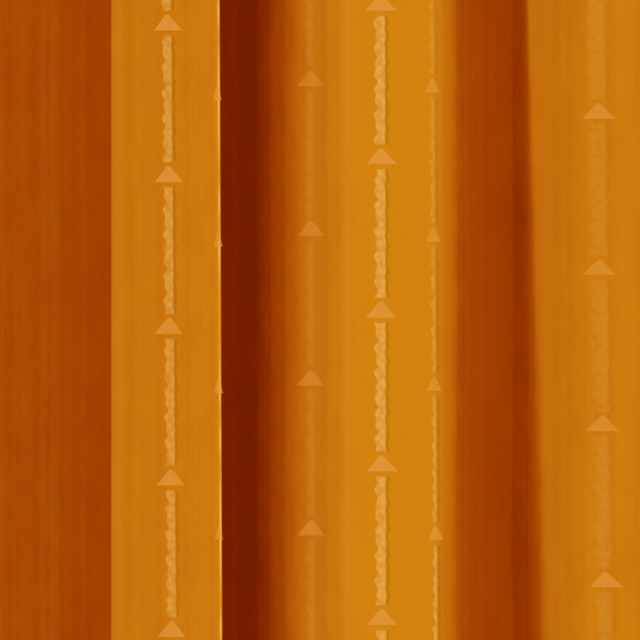
Reproduce this texture procedurally as a WebGL 2 fragment shader.

```glsl
#version 300 es
precision highp float;
// Draws amber pleated cloth hanging in vertical folds, crossed by chains of
// small upward triangles joined by rough stitched lines. Folds are smoothstep
// ramps through a palette; chains repeat by fract; cellular noise adds wear.
uniform vec2 u_resolution;
out vec4 outColor;

const vec3 SHADOW = vec3(0.46, 0.115, 0.0);
const vec3 RUST = vec3(0.635, 0.25, 0.002);
const vec3 AMBER = vec3(0.765, 0.425, 0.045);
const vec3 GOLD = vec3(0.835, 0.515, 0.06);
const vec3 THREAD = vec3(0.92, 0.66, 0.29);
const vec3 PATCH = vec3(0.88, 0.59, 0.24);

float hash(vec2 p) {
  p = fract(p * vec2(0.1731, 0.3197));
  p += dot(p, p.yx + 23.7);
  return fract((p.x + p.y) * p.x * 7.13);
}

// Distance to the nearest scattered cell centre
float cellular(vec2 p) {
  vec2 id = floor(p);
  float nearest = 2.0;
  for (int j = -1; j <= 1; j++)
    for (int i = -1; i <= 1; i++) {
      vec2 cell = id + vec2(i, j);
      vec2 centre = cell + vec2(hash(cell), hash(cell + 41.3));
      nearest = min(nearest, length(p - centre));
    }
  return nearest;
}

// Soft vertical ridge around x = 0
float ridge(float x, float halfWidth, float soft) {
  return 1.0 - smoothstep(halfWidth - soft, halfWidth + soft, abs(x));
}

float streaks(float x) {
  return 0.4 * sin(x * 171.0 + 2.0 * sin(x * 37.0)) + 0.35 * sin(x * 293.0 + 1.3)
       + 0.25 * sin(x * 517.0 + 3.0 * sin(x * 61.0));
}

vec3 clothColor(float shade) {
  vec3 c = mix(SHADOW, RUST, smoothstep(0.0, 0.35, shade));
  c = mix(c, AMBER, smoothstep(0.3, 0.7, shade));
  return mix(c, GOLD, smoothstep(0.65, 1.0, shade));
}

// Light level across the pleats, from left to right
float foldShade(vec2 p, float soft) {
  float down = 1.0 - p.y;
  float hem = 0.342 + 0.004 * down;
  float rightEdge = 0.823 + 0.022 * down;
  float blur = 0.007 + 0.018 * down;
  float s = 0.42 - 0.10 * smoothstep(0.06, 0.17, p.x);
  s = mix(s, 0.76 + 0.5 * (p.x - 0.173), smoothstep(0.173 - soft, 0.175 + soft, p.x));
  s = mix(s, 0.06, smoothstep(hem, hem + 2.0 * soft, p.x));
  s -= 0.06 * ridge(p.x - 0.385, 0.02, 0.025);
  s = mix(s, 0.62, smoothstep(0.39, 0.485, p.x));
  s = mix(s, 0.97, smoothstep(0.46, 0.58, p.x));
  s = mix(s, 0.36, smoothstep(0.665, 0.735, p.x));
  s = mix(s, 0.20, smoothstep(0.73, 0.83, p.x));
  s = mix(s, 0.70, smoothstep(rightEdge - blur, rightEdge + blur, p.x));
  return mix(s, 0.84, smoothstep(0.86, 0.94, p.x));
}

// One chain: xs = x at top and drift to bottom, rows = a base height and pitch,
// size = triangle half width and height, line = half width and softness,
// strength = opacity of triangles and of line
vec3 chain(vec3 under, vec2 p, vec2 xs, vec2 rows, vec2 size, vec2 line, vec2 strength) {
  float step = (p.y - rows.x) / rows.y;
  float row = floor(step);
  float h = fract(step) * rows.y;
  float vary = hash(vec2(row + 9.0, xs.x * 97.0));
  float x = p.x - xs.x - xs.y * (1.0 - p.y);
  float wobble = sin(p.y * 310.0 + xs.x * 50.0) + sin(p.y * 173.0 + x * 200.0);
  // Stitched line, broken just below each base and above each tip
  float rough = cellular(vec2(x * 90.0 + xs.x * 300.0, p.y * 85.0));
  float gap = smoothstep(size.y + 0.002, size.y + 0.007, h)
            * (1.0 - smoothstep(rows.y - 0.009, rows.y - 0.004, h));
  float width = line.x * (1.0 + 0.13 * wobble);
  float lineMask = ridge(x + 0.0006 * wobble, width, line.y) * gap;
  float rim = ridge(x - 0.003, width + 0.002, 0.002) * gap;
  vec3 c = under * (1.0 - 0.10 * rim * strength.y);
  c = mix(c, THREAD, lineMask * strength.y * (1.08 - 0.55 * rough));
  // Triangle with a slightly uneven slope and worn face
  float slant = x - (vary - 0.5) * 0.3 * size.x * (1.0 - h / size.y);
  float side = abs(slant) - size.x * (1.0 - h / size.y) - 0.0012;
  float soft = max(0.0015, line.y * 0.6);
  float tri = (1.0 - smoothstep(-soft, soft, side)) * smoothstep(0.0, 0.003, h)
            * (1.0 - smoothstep(size.y * 0.88, size.y, h));
  return mix(c, PATCH, tri * strength.x * (0.85 + 0.2 * vary - 0.2 * rough));
}

void main() {
  vec2 p = gl_FragCoord.xy / u_resolution;
  float soft = max(0.0015, 0.8 / u_resolution.x);
  float down = 1.0 - p.y;

  // Pleats, vertical fibres and mottled weave
  float shade = foldShade(p, soft);
  float weave = cellular(p * vec2(105.0, 30.0)) - 0.5;
  float mottle = cellular(p * vec2(26.0, 9.0) + 7.0) - 0.5;
  float fibre = streaks(p.x + 0.0012 * sin(p.y * 9.0));
  vec3 color = clothColor(shade + 0.035 * fibre - 0.035 * weave - 0.05 * mottle);
  color *= 1.0 + 0.015 * sin(p.y * 420.0 + 4.0 * weave) * weave;
  float pale = ridge(p.x - 0.185, 0.004, 0.009) + ridge(p.x - 0.542, 0.005, 0.005)
             + 0.7 * ridge(p.x - 0.485, 0.012, 0.012);
  color = mix(color, PATCH, 0.17 * pale);

  // Bright hem and the chains, faint ones first
  float hemX = p.x - 0.341 - 0.004 * down;
  float worn = 0.7 + 0.3 * sin(p.y * 47.0 + 2.0 * sin(p.y * 19.0));
  color = mix(color, THREAD * 1.04, ridge(hemX, 0.0016, soft) * worn);
  color = chain(color, p, vec2(0.339, 0.004), vec2(0.384, 0.229), vec2(0.006, 0.026), vec2(0.001, 0.002), vec2(0.7, 0.2));
  color = chain(color, p, vec2(0.484, 0.003), vec2(0.396, 0.234), vec2(0.021, 0.027), vec2(0.005, 0.004), vec2(0.35 + 0.3 * down, 0.22));
  color = chain(color, p, vec2(0.675, 0.006), vec2(0.388, 0.233), vec2(0.011, 0.025), vec2(0.003, 0.002), vec2(0.75, 0.35 + 0.5 * down));
  color = chain(color, p, vec2(0.932, 0.014), vec2(0.325, 0.244), vec2(0.026, 0.027), vec2(0.011, 0.005), vec2(0.7, 0.28));
  color = chain(color, p, vec2(0.261, 0.008), vec2(0.477, 0.237), vec2(0.022, 0.028), vec2(0.0065, 0.002), vec2(0.9, 0.75));
  color = chain(color, p, vec2(0.594, 0.002), vec2(0.502, 0.240), vec2(0.024, 0.028), vec2(0.0075, 0.002), vec2(0.9, 0.92));
  outColor = vec4(color, 1.0);
}
```
